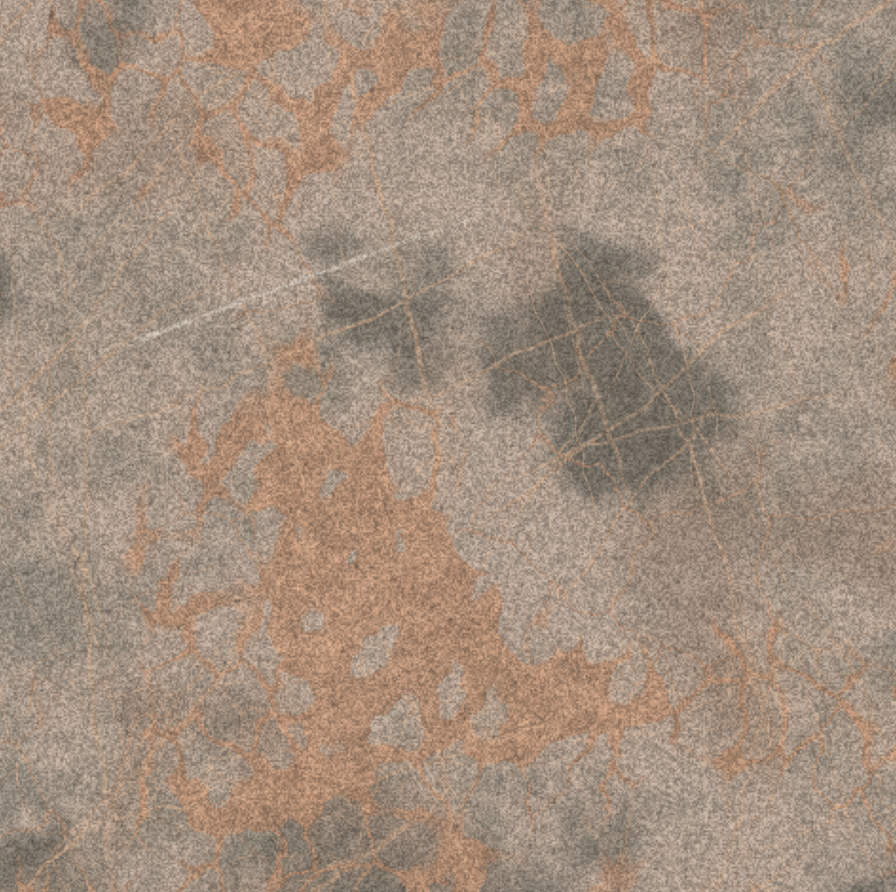
This texture is drawn by a WebGL 2 fragment shader. Its source:

```glsl
#version 300 es
precision highp float;
// Weathered beige-grey marble with rust breccia, pale fractures and fine grain.
uniform vec2 u_resolution;
out vec4 fragColor;

const vec3 STONE_GREY = vec3(0.560, 0.525, 0.478);
const vec3 STONE_BEIGE = vec3(0.680, 0.614, 0.558);
const vec3 STAIN_BROWN = vec3(0.53, 0.45, 0.39);
const vec3 SHADOW_GREEN = vec3(0.36, 0.355, 0.325);
const vec3 RUST = vec3(0.700, 0.535, 0.425);
const vec3 VEIN_TAN = vec3(0.750, 0.610, 0.500);
const vec3 CALCITE = vec3(0.770, 0.725, 0.675);
const float GRAIN_STRENGTH = 0.50;
const float SHARD_SCALE = 17.0;
const float RUST_WIDTH = 0.022;
const float FRACTURE_WIDTH = 0.0042;
const float HAIR_WIDTH = 0.0011;
const float HALO_WIDTH = 0.022;
const vec2 STREAK_START = vec2(0.08, 0.592);
const vec2 STREAK_END = vec2(0.60, 0.782);

// Integer hash of a lattice cell, two values in 0..1
vec2 hash2(vec2 cell) {
  uvec2 v = uvec2(ivec2(floor(cell)) + 4096);
  for (int i = 0; i < 2; i++) {
    v = v * 1664525u + 12345u;
    v.x += v.y * 1664525u;
    v.y += v.x * 1664525u;
    v ^= v >> 16u;
  }
  return vec2(v & 65535u) / 65535.0;
}

float noise(vec2 p) {
  vec2 i = floor(p), f = fract(p);
  f = f * f * (3.0 - 2.0 * f);
  float low = mix(hash2(i).x, hash2(i + vec2(1, 0)).x, f.x);
  float high = mix(hash2(i + vec2(0, 1)).x, hash2(i + 1.0).x, f.x);
  return mix(low, high, f.y);
}

float fbm(vec2 p) {
  float sum = 0.0, amp = 0.5;
  for (int i = 0; i < 5; i++) {
    sum += amp * noise(p);
    p = mat2(1.6, 1.2, -1.2, 1.6) * p + 17.3;
    amp *= 0.5;
  }
  return sum / 0.97;
}

// Approximate distance to the nearest cell border, in cell units
float crackDistance(vec2 p) {
  vec2 cell = floor(p);
  float first = 9.0, second = 9.0;
  for (int y = -1; y <= 1; y++)
    for (int x = -1; x <= 1; x++) {
      vec2 c = cell + vec2(x, y);
      float d = length(c + hash2(c) - p);
      second = min(second, max(first, d));
      first = min(first, d);
    }
  return 0.5 * (second - first);
}

// Scattered, slightly wandering fractures: x is the line, y its soft halo
vec2 fractures(vec2 p, int count, float seed, float width, float px) {
  vec2 cover = vec2(0.0);
  for (int i = 0; i < count; i++) {
    float id = float(i);
    vec2 centre = hash2(vec2(id, seed)) * 1.1 - 0.05;
    vec2 turn = hash2(vec2(id, seed + 1.0));
    vec2 size = hash2(vec2(id, seed + 2.0));
    float angle = turn.x < 0.48 ? 1.92 : (turn.x < 0.76 ? 0.50 : 0.95);
    angle += (turn.y - 0.5) * 0.6;
    vec2 dir = vec2(cos(angle), sin(angle)), rel = p - centre;
    float along = dot(rel, dir);
    float across = dot(rel, vec2(-dir.y, dir.x)) + (size.y - 0.5) * along * along * 0.6;
    across += 0.022 * (noise(vec2(along * 9.0, id * 7.0)) - 0.5);
    across += 0.006 * (noise(vec2(along * 48.0, id * 5.0 + 2.0)) - 0.5);
    float reach = mix(0.12, 0.46, size.x);
    float fade = 1.0 - smoothstep(0.5 * reach, reach, abs(along));
    fade *= mix(0.5, 1.0, size.x);
    float w = width * mix(0.35, 1.0, size.y * size.y);
    float line = 1.0 - smoothstep(0.3 * w, w + px, abs(across));
    cover = max(cover, fade * vec2(line, exp(-abs(across) / HALO_WIDTH)));
  }
  return cover;
}

void main() {
  vec2 p = gl_FragCoord.xy / u_resolution.y;
  float px = 1.0 / u_resolution.y;
  vec2 warp = vec2(fbm(p * 5.0), fbm(p * 5.0 + 43.0)) - 0.5;
  vec2 ragged = vec2(fbm(p * 32.0), fbm(p * 32.0 + 9.0)) - 0.5;
  vec2 q = p + 0.12 * warp + 0.028 * ragged;

  // Clouded stone body
  float cloud = 0.45 * fbm(p * 3.2 + 5.0) + 0.30 * fbm(p * 12.0 + 61.0) + 0.25 * fbm(p * 40.0 + 33.0);
  vec3 colour = mix(STONE_GREY, STONE_BEIGE, smoothstep(0.36, 0.60, cloud));
  colour = mix(colour, STAIN_BROWN, 0.45 * smoothstep(0.52, 0.74, fbm(q * 5.0 + 23.0)));
  float shadow = smoothstep(0.56, 0.80, fbm(q * 6.0 + 81.0)) * mix(0.85, 0.55, p.y);
  colour = mix(colour, SHADOW_GREEN, shadow);

  // Rust breccia gathered around an upright belt
  float offBelt = (p.x - 0.38 + 0.5 * warp.x) / 0.14;
  float cluster = smoothstep(0.52, 0.88, fbm(p * 4.5 + 12.0) + 0.25 * exp(-offBelt * offBelt));
  float shard = crackDistance(q * vec2(SHARD_SCALE, SHARD_SCALE * 0.7)) / SHARD_SCALE;
  float swell = smoothstep(0.45, 0.85, noise(q * 10.0 + 3.0));
  float rustWidth = cluster * (0.0015 + RUST_WIDTH * swell);
  float rust = (1.0 - smoothstep(rustWidth, rustWidth + 0.0015 + px, shard)) * smoothstep(0.04, 0.4, cluster);
  colour = mix(colour, RUST, 0.22 * cluster * exp(-shard * 70.0));
  colour = mix(colour, RUST * mix(0.9, 1.07, noise(q * 45.0)), 0.78 * rust);

  // Vein networks, coarse and fine
  float coarse = 1.0 - smoothstep(0.0, 0.0014 + px, crackDistance(q * 6.5 + 30.0) / 6.5);
  float fine = 1.0 - smoothstep(0.0, 0.0010 + px, crackDistance(q * 25.0 + 70.0) / 25.0);
  colour = mix(colour, RUST, 0.60 * coarse * smoothstep(0.40, 0.65, noise(p * 7.0 + 50.0)));
  colour = mix(colour, VEIN_TAN, 0.40 * fine * smoothstep(0.1, 0.7, cluster));

  // Long fractures with a faint halo, then hairlines
  float broken = mix(0.45, 1.0, noise(p * 38.0));
  vec2 major = fractures(p, 26, 11.0, FRACTURE_WIDTH, px);
  vec2 hair = fractures(p, 60, 37.0, HAIR_WIDTH, px);
  colour = mix(colour, VEIN_TAN, 0.16 * major.y * fbm(p * 24.0 + 4.0));
  colour = mix(colour, VEIN_TAN, 0.85 * broken * major.x);
  colour = mix(colour, VEIN_TAN, 0.65 * broken * hair.x);

  // Chalky calcite streak
  vec2 span = STREAK_END - STREAK_START;
  float t = dot(p - STREAK_START, span) / dot(span, span);
  float gap = length(p - STREAK_START - span * clamp(t, 0.0, 1.0)) + 0.004 * (noise(p * 60.0) - 0.5);
  float streak = 1.0 - smoothstep(0.001, 0.0035 + px, gap);
  colour = mix(colour, CALCITE, 0.8 * streak * smoothstep(0.0, 0.25, t) * (1.0 - smoothstep(0.55, 1.0, t)));

  // Mineral grain and dark pits
  float grain = 0.65 * noise(p * 470.0) + 0.35 * noise(p * 230.0 + 7.0) - 0.5;
  float pits = smoothstep(0.80, 0.97, noise(p * 190.0 + 19.0));
  colour *= 1.0 + GRAIN_STRENGTH * grain - 0.12 * pits;
  fragColor = vec4(clamp(colour, 0.0, 1.0), 1.0);
}
```
